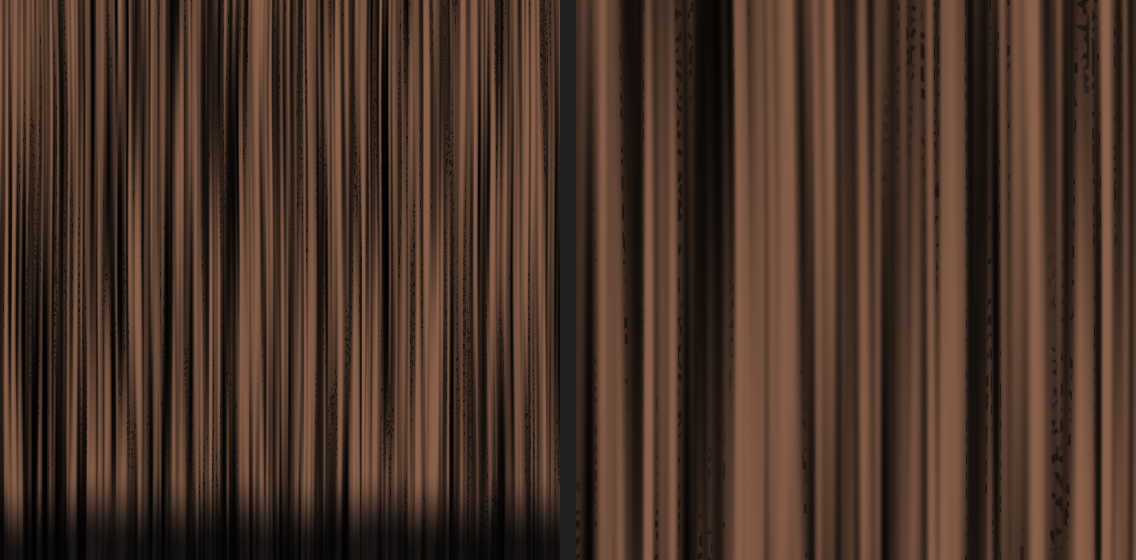
Left: the whole. Right: its middle third, enlarged.
Write a Shadertoy shader that draws this texture.

```glsl
// Dark brown wood-like fibres running vertically, fading to near black at the foot.
// Layers of strand noise, each strand sliding at its own height, are summed to
// one tone, roughened with small specks on its contours, then tinted brown.

const vec3 FIBRE_BROWN = vec3(0.53, 0.37, 0.282);
const vec3 FOOT_GREY = vec3(0.45, 0.39, 0.36);

float hash(vec2 p) {
    vec3 q = fract(vec3(p.xyx) * vec3(0.1031, 0.1030, 0.0973));
    q += dot(q, q.yzx + 33.33);
    return fract((q.x + q.y) * q.z);
}

// Smooth random value along the length of one strand.
float strand(float column, float y, float seed) {
    float slide = y + 40.0 * hash(vec2(column, seed));
    float cell = floor(slide);
    float blend = smoothstep(0.0, 1.0, slide - cell);
    vec2 id = vec2(column + seed * 17.0, cell);
    return mix(hash(id), hash(id + vec2(0.0, 1.0)), blend);
}

// Neighbouring strands blended sideways; scale = strands across, changes along.
float strandNoise(vec2 uv, vec2 scale, float seed) {
    vec2 p = uv * scale;
    float column = floor(p.x);
    float blend = smoothstep(0.0, 1.0, p.x - column);
    return mix(strand(column, p.y, seed), strand(column + 1.0, p.y, seed), blend);
}

// Broad shadows, strands, fine fibres and hairs.
float fibreTone(vec2 uv) {
    float sum = 0.12 * strandNoise(uv, vec2(26.0, 3.4), 1.0)
              + 0.20 * strandNoise(uv, vec2(85.0, 2.6), 2.0)
              + 0.36 * strandNoise(uv, vec2(165.0, 2.2), 3.0)
              + 0.32 * strandNoise(uv, vec2(256.0, 1.8), 4.0);
    return smoothstep(0.2, 0.77, sum);
}

// Tiny dark dots strung along one tone contour, in some strands only.
float contourSpecks(vec2 uv, float tone, float level) {
    float contour = 1.0 - smoothstep(0.03, 0.10, abs(tone - level));
    float dots = smoothstep(0.5, 0.75, strandNoise(uv, vec2(420.0, 300.0), 5.0));
    float patches = smoothstep(0.45, 0.65, strandNoise(uv, vec2(60.0, 4.0), 6.0));
    return contour * dots * patches;
}

void mainImage(out vec4 fragColor, in vec2 fragCoord) {
    vec2 uv = fragCoord / iResolution.xy;

    // Slight sideways drift keeps the fibres from being ruler straight.
    vec2 bent = uv;
    bent.x += 0.005 * (strandNoise(uv, vec2(9.0, 3.0), 7.0) - 0.5);

    float tone = fibreTone(bent);
    tone *= 1.0 - 0.5 * contourSpecks(bent, tone, 0.42);

    // Uneven dark foot where only faint grey fibres remain.
    float ragged = 0.04 * (strandNoise(bent, vec2(60.0, 1.0), 8.0) - 0.5);
    float lit = smoothstep(0.025, 0.16, uv.y + ragged);
    vec3 tint = mix(FOOT_GREY * 0.2, FIBRE_BROWN, lit);

    fragColor = vec4(tint * tone + 0.006, 1.0);
}
```
